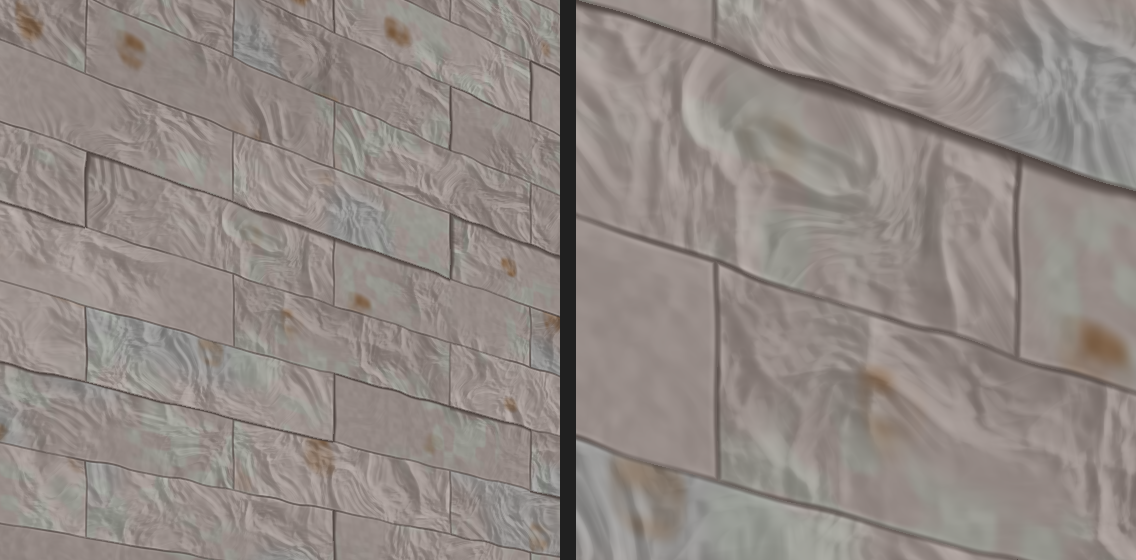
Left, the full canvas; right, a detail of the centre.
This texture is drawn by a three.js fragment shader. Its source:

```glsl
// Split-face stone wall in running bond, receding to the right in perspective.
varying vec2 vUv;

#define ORIGIN vec2(0.1536, 0.2695) // a brick corner, measured from the top left
#define BRICK vec2(0.50, 0.138)     // brick length and course height at the origin
#define SLOPE 0.349                 // fall of the course through the origin
#define RECEDE 0.26                 // perspective shrink to the right
#define BOND 0.565                  // shift of every other course
#define JOINT 0.0016                // half width of a joint
#define OVERHANG 0.009              // widest shadow between bricks
#define RELIEF 0.15                 // strength of the stone shading
#define STONE vec3(0.582, 0.540, 0.524)
#define SLATE vec3(0.545, 0.555, 0.555)
#define MINERAL vec3(0.585, 0.605, 0.570)
#define SHADOW vec3(0.285, 0.245, 0.230)

float hash(vec2 p) {
  vec3 q = fract(p.xyx * 0.1031);
  q += dot(q, q.yzx + 33.33);
  return fract((q.x + q.y) * q.z);
}

float noise(vec2 p) {
  vec2 i = floor(p), f = fract(p);
  f = f * f * f * (f * (f * 6.0 - 15.0) + 10.0);
  return mix(mix(hash(i), hash(i + vec2(1.0, 0.0)), f.x),
             mix(hash(i + vec2(0.0, 1.0)), hash(i + 1.0), f.x), f.y);
}

// Chipped surface: warped octaves, half rounded and half ridged
float stoneHeight(vec2 p) {
  p += 0.55 * vec2(noise(p * 1.8), noise(p * 1.8 + 31.0));
  p *= 2.1;
  float height = 0.0, amp = 0.5;
  for (int i = 0; i < 4; i++) {
    float n = noise(p);
    height += amp * mix(n, 1.0 - abs(2.0 * n - 1.0), 0.5);
    p = mat2(0.8, 0.6, -0.6, 0.8) * p * 2.03 + 7.3;
    amp *= 0.48;
  }
  return height;
}

// Brick coordinates with the bond shift of their course
vec2 bonded(vec2 wall) {
  return wall - vec2(BOND * mod(floor(wall.y), 2.0), 0.0);
}

// How far a brick stands out from the wall
float depthOf(vec2 id) { return hash(id + 57.0); }

// Shadow of a neighbour at distance d; step is its extra depth
float castShadow(float d, float depthStep, float wobble) {
  float width = OVERHANG * max(depthStep, 0.0) * (0.3 + wobble);
  return smoothstep(width + 0.003, width * 0.35, d) * smoothstep(0.0, 0.25, depthStep);
}

void main() {
  // Perspective into wall space, one unit per brick, y downwards
  vec2 d = vec2(vUv.x, 1.0 - vUv.y) - ORIGIN;
  float shrink = 1.0 - RECEDE * d.x;
  vec2 wall = vec2(d.x, d.y - SLOPE * d.x) / (BRICK * shrink);
  vec2 p = wall * vec2(BRICK.x / BRICK.y, 1.0);
  wall += (vec2(noise(p * 3.0), noise(p * 3.0 + 19.0)) - 0.5) * vec2(0.008, 0.035);

  vec2 cell = bonded(wall);
  vec2 id = floor(cell), f = fract(cell);
  vec2 size = BRICK * shrink * vec2(shrink, 1.0);
  vec2 toStart = f * size, toEnd = (1.0 - f) * size;
  vec2 gap = min(toStart, toEnd);

  // Relief lit from the upper right, with smoother cleft areas
  vec2 grain = p + 40.0 * vec2(hash(id), hash(id + 11.0));
  float height = stoneHeight(grain);
  float slope = (height - stoneHeight(grain + 0.05 * vec2(0.8, -0.6))) / 0.05;
  float rough = smoothstep(0.22, 0.52, noise(grain * 0.85 + 5.0));
  rough = mix(0.14, 1.0, rough);
  float lit = slope * 0.55 / (1.0 + abs(slope) * 0.55);

  // Stone colour: brick tone, slate clefts, mineral bloom, rust
  float tone = hash(id + 23.0) - 0.5;
  vec3 color = STONE + 0.05 * tone;
  float cleft = smoothstep(0.60, 0.82, noise(grain * vec2(0.7, 0.5) + 71.0));
  color = mix(color, SLATE, 0.75 * cleft * step(0.45, hash(id + 37.0)));
  float bloom = smoothstep(0.52, 0.85, noise(grain * 1.3 + 13.0) + 0.12 * d.x);
  color = mix(color, MINERAL, 0.7 * bloom * smoothstep(0.35, 0.65, noise(grain * 5.0)));
  float rust = smoothstep(0.87, 0.97, noise(grain * 1.7 + 91.0)) * noise(grain * 7.0);
  color = mix(color, vec3(0.46, 0.34, 0.23), rust);
  color += RELIEF * rough * lit + 0.10 * rough * (height - 0.52);
  color += 0.035 * (noise(grain * 13.0) - 0.5) + 0.04 * (noise(p * 0.6) - 0.5);

  // Pale arrises, then thin joints of uneven darkness
  float wobble = noise(p * 2.3 + 43.0);
  float edge = min(gap.x, gap.y);
  color += 0.05 * wobble * smoothstep(0.006, 0.003, edge);
  float joint = smoothstep(JOINT + 0.0014, JOINT - 0.0012, edge);
  color = mix(color, SHADOW, joint * (0.35 + 0.4 * wobble));

  // Shadows from the brick above and the one to the left
  float depth = depthOf(id);
  vec2 above = floor(bonded(wall - vec2(0.0, 1.0)));
  float shade = castShadow(toStart.y, depthOf(above) - depth, wobble);
  shade = max(shade, castShadow(toStart.x, depthOf(id - vec2(1.0, 0.0)) - depth, wobble));
  color = mix(color, SHADOW, 0.75 * shade);

  gl_FragColor = vec4(color, 1.0);
}
```
